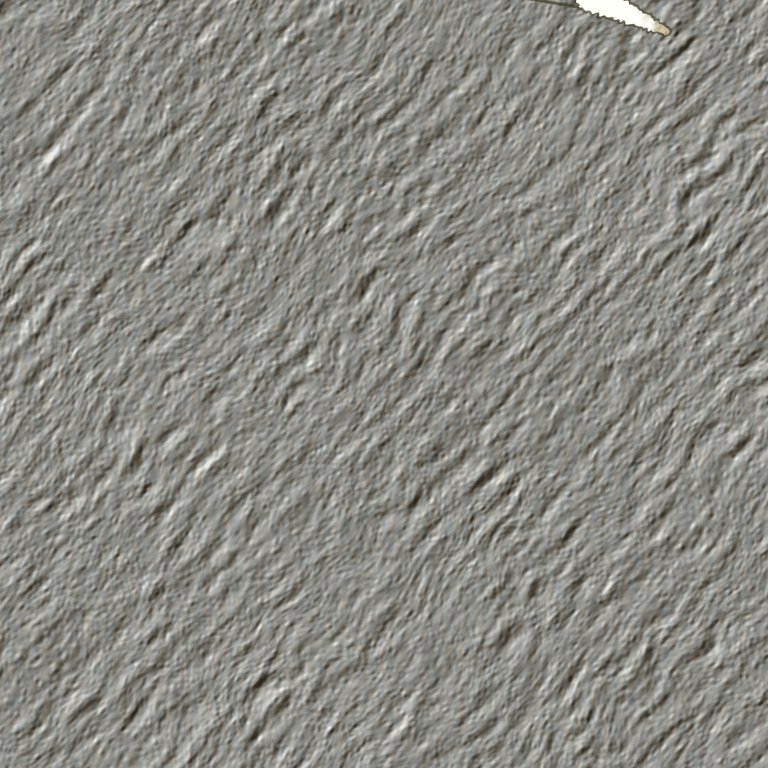
This texture is drawn by a three.js fragment shader. Its source:

```glsl
// Grey wind-rippled water seen from above, with a pale pointed sliver at the top edge.
varying vec2 vUv;

const vec3 WHITE = vec3(1.0, 1.0, 0.98);
const vec3 TAN = vec3(0.78, 0.72, 0.58);
const vec3 RIM = vec3(0.25, 0.23, 0.15);
const float MEAN_TONE = 0.54;

vec3 hash3(vec2 cell) {
  vec3 h = fract(cell.xyx * vec3(0.1031, 0.1030, 0.0973));
  h += dot(h, h.yxz + 33.33);
  return fract((h.xxy + h.yzz) * h.zyx);
}

// Coordinates turned so that x runs across the ripples and y along them.
vec2 alignTo(vec2 p, float angle) {
  vec2 along = vec2(cos(angle), sin(angle));
  return vec2(dot(p, vec2(along.y, -along.x)), dot(p, along));
}

// Cellular relief: slope along x of smooth bumps and dents, one in each cell.
float cellSlope(vec2 p) {
  vec2 base = floor(p);
  float slope = 0.0;
  for (int j = -1; j <= 1; j++) {
    for (int i = -1; i <= 1; i++) {
      vec2 cell = base + vec2(float(i), float(j));
      vec3 rnd = hash3(cell + 200.0);
      vec2 d = p - cell - rnd.xy;
      float falloff = max(0.0, 1.0 - dot(d, d));
      slope += (rnd.z * 2.0 - 1.0) * 6.0 * d.x * falloff * falloff;
    }
  }
  return slope;
}

// Slow layered sines, roughly -1 to 1.
float swell(vec2 p) {
  return 0.5 * sin(9.0 * p.x + 5.0 * p.y + 1.0)
       + 0.3 * sin(17.0 * p.y - 8.0 * p.x + 2.5)
       + 0.2 * sin(31.0 * p.x + 23.0 * p.y);
}

// Distance to a segment whose radius tapers from ra to rb.
float taperDistance(vec2 p, vec2 a, vec2 b, float ra, float rb) {
  vec2 axis = b - a;
  float h = clamp(dot(p - a, axis) / dot(axis, axis), 0.0, 1.0);
  return length(p - a - axis * h) - mix(ra, rb, h);
}

// Neutral grey that turns olive-brown in the shadows.
vec3 waterColour(float tone) {
  float shade = 1.0 - smoothstep(0.33, 0.53, tone);
  return vec3(tone) - vec3(0.0, 0.0, 0.02) - vec3(0.0, 0.02, 0.04) * shade;
}

void main() {
  // Bend the ripples gently
  vec2 p = vUv + 0.008 * vec2(swell(vUv * 1.7), swell(vUv.yx * 1.9 + 4.0));

  // Relief lit from the upper left, in three sizes
  float ripples = cellSlope(alignTo(p, 0.84) * vec2(60.0, 23.0));
  float wavelets = cellSlope(alignTo(p, 0.95) * vec2(106.0, 52.0) + 17.0);
  float grain = cellSlope(alignTo(p, 0.90) * vec2(185.0, 145.0) + 53.0);
  float strength = 1.0 + 0.25 * swell(p * 1.3 + 2.0);
  float tone = MEAN_TONE + 0.012 * swell(p * 0.8 + 7.0)
             + strength * (0.076 * ripples + 0.064 * wavelets) + 0.070 * grain;
  vec3 colour = waterColour(clamp(tone, 0.18, 0.92));

  // Faint warm and cool speckle
  float tint = cellSlope(p * 90.0 + 31.0);
  colour += 0.008 * tint * vec3(1.0, 0.0, -1.0);

  // Sliver with a ragged dark rim, a thin trailing line and a tan tip
  float sliver = taperDistance(vUv, vec2(0.77, 1.005), vec2(0.868, 0.959), 0.020, 0.004);
  float line = taperDistance(vUv, vec2(0.69, 1.001), vec2(0.76, 0.990), 0.0005, 0.0015);
  sliver += 0.0012 * grain;
  float rim = 1.0 - smoothstep(0.0015, 0.005, sliver);
  float trail = 1.0 - smoothstep(0.0, 0.002, line);
  colour = mix(colour, RIM, max(0.65 * rim, 0.7 * trail));
  float tip = smoothstep(0.835, 0.868, vUv.x + 0.006 * wavelets);
  vec3 sliverColour = mix(WHITE, TAN + 0.12 * grain, tip);
  colour = mix(colour, sliverColour, 1.0 - smoothstep(-0.0015, 0.0015, sliver));

  gl_FragColor = vec4(colour, 1.0);
}
```
